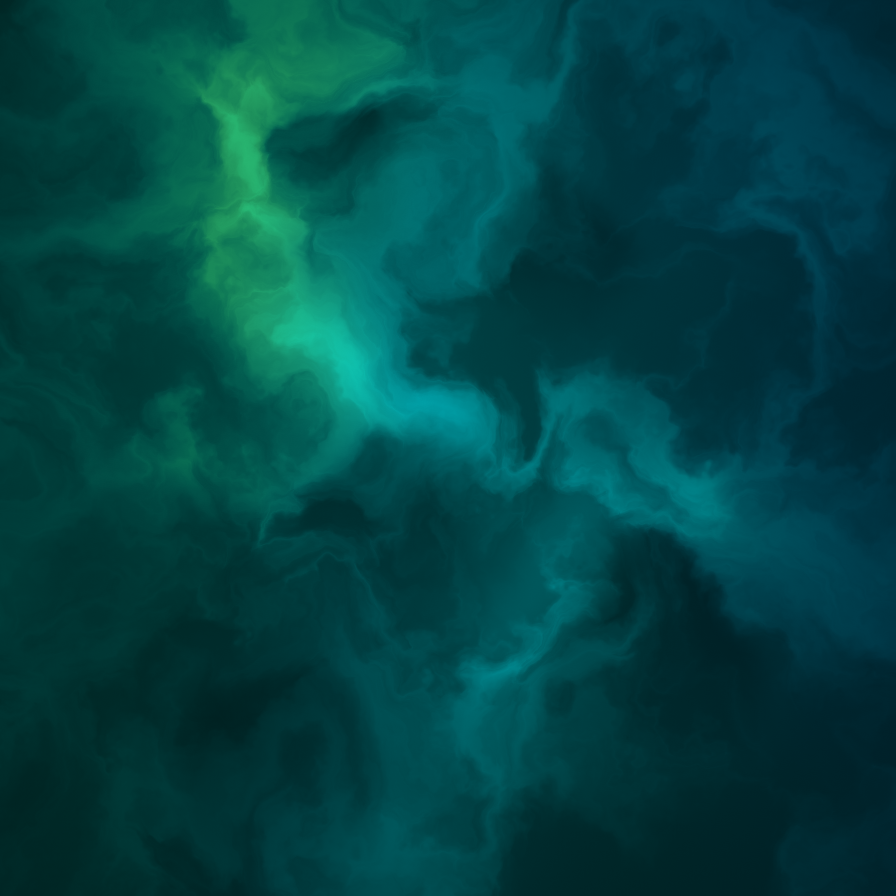
Give the GLSL for this background, as a Shadertoy shader.

```glsl
// Soft green and teal nebula clouds with glowing filaments and dark billows.

float hash(vec2 p) {
    return fract(sin(dot(p, vec2(127.1, 311.7))) * 43758.5453);
}

float noise(vec2 p) {
    vec2 i = floor(p), f = fract(p);
    f = f * f * f * (f * (f * 6.0 - 15.0) + 10.0);
    return mix(mix(hash(i), hash(i + vec2(1, 0)), f.x),
               mix(hash(i + vec2(0, 1)), hash(i + vec2(1, 1)), f.x), f.y);
}

float fbm(vec2 p) {
    float sum = 0.0, amp = 0.5;
    for (int i = 0; i < 6; i++) {
        sum += amp * noise(p);
        p = mat2(1.6, 1.2, -1.2, 1.6) * p + 7.3;
        amp *= 0.5;
    }
    return sum;
}

// Bright creases between rounded dark cells
float creases(vec2 p) {
    float sum = 0.0, amp = 0.54;
    for (int i = 0; i < 6; i++) {
        sum += amp * (1.0 - abs(2.0 * noise(p) - 1.0));
        p = mat2(1.6, 1.2, -1.2, 1.6) * p + 3.7;
        amp *= 0.46;
    }
    return sum;
}

// Gaussian glow around the segment a-b
float glow(vec2 p, vec2 a, vec2 b, float width) {
    vec2 ab = b - a;
    float d = length(p - a - ab * clamp(dot(p - a, ab) / dot(ab, ab), 0.0, 1.0)) / width;
    return exp(-d * d);
}

// Dark puff: crisp along its top, fading out below
float billow(vec2 p, vec2 centre, float radius) {
    vec2 d = (p - centre) / radius;
    return smoothstep(1.1, 0.7, length(d)) * smoothstep(-1.2, 0.5, d.y);
}

void mainImage(out vec4 fragColor, in vec2 fragCoord) {
    vec2 uv = fragCoord / iResolution.xy;

    // Turbulent domain warp
    vec2 warp = vec2(fbm(uv * 6.0 + 11.0), fbm(uv * 6.0 + 37.0)) - 0.49;
    vec2 curl = vec2(fbm(uv * 10.0 + warp * 3.0 + 53.0), fbm(uv * 10.0 + warp * 3.0 + 71.0)) - 0.49;
    vec2 p = uv + 0.09 * warp + 0.06 * curl;
    float cloud = smoothstep(0.32, 0.92, creases(uv * 5.0 + warp * 1.3 + curl * 0.6 + 5.0));

    // Wide haze
    float haze = glow(p, vec2(0.31, 1.0), vec2(0.29, 0.56), 0.17)
               + 0.85 * glow(p, vec2(0.42, 0.68), vec2(0.64, 0.38), 0.17)
               + 0.45 * glow(p, vec2(0.56, 0.34), vec2(0.47, 0.08), 0.13)
               + 0.40 * glow(p, vec2(0.50, 0.90), vec2(0.74, 0.78), 0.16)
               + 0.25 * glow(p, vec2(0.70, 0.42), vec2(0.86, 0.38), 0.12);
    haze = 1.0 - exp(-1.3 * haze);

    // Narrow filaments
    float green = max(max(glow(p, vec2(0.40, 0.95), vec2(0.25, 0.91), 0.04),
                          glow(p, vec2(0.25, 0.91), vec2(0.30, 0.77), 0.04)),
                      max(glow(p, vec2(0.30, 0.77), vec2(0.25, 0.67), 0.055),
                          glow(p, vec2(0.25, 0.67), vec2(0.37, 0.58), 0.055)));
    green = max(green, 0.6 * glow(p, vec2(0.37, 0.58), vec2(0.46, 0.53), 0.045));
    green = max(green, 0.5 * glow(p, vec2(0.20, 0.49), vec2(0.28, 0.47), 0.045));
    float teal = max(glow(p, vec2(0.55, 0.30), vec2(0.66, 0.43), 0.045),
                     0.7 * glow(p, vec2(0.66, 0.43), vec2(0.79, 0.44), 0.045));

    float light = 0.172 + 0.085 * cloud + haze * (0.09 + 0.20 * cloud)
                + (green + teal) * (0.10 + 0.14 * cloud);

    // Dark billows in front of the haze
    light *= 1.0 - 0.32 * billow(p, vec2(0.43, 0.43), 0.11);
    light *= 1.0 - 0.32 * billow(p, vec2(0.74, 0.27), 0.13);
    light *= 1.0 - 0.36 * billow(p, vec2(0.36, 0.84), 0.06);
    light *= 1.0 - 0.20 * billow(p, vec2(0.18, 0.36), 0.12);
    light *= 1.0 - 0.25 * billow(p, vec2(0.32, 0.13), 0.12);
    light *= 1.0 - 0.25 * billow(p, vec2(0.64, 0.71), 0.10);

    // Darker corners and lower edge
    vec2 fromCentre = uv - vec2(0.45, 0.60);
    light *= 1.03 - 0.5 * dot(fromCentre, fromCentre);

    // Green on the left, teal in the middle, blue on the right
    float tealness = smoothstep(0.26, 0.54, p.x + 0.25 * (0.8 - p.y));
    float blueness = smoothstep(0.55, 1.05, p.x + 0.25 * (p.y - 0.5)) * smoothstep(0.5, 0.2, light);
    float bright = smoothstep(0.18, 0.62, light);
    vec3 tint = mix(vec3(0.22 * bright * bright, 1.0, mix(0.96, 0.62, bright)),
                    vec3(0.0, 1.0, 1.05), tealness);
    tint = mix(tint, vec3(0.0, 0.95, 1.24), blueness);

    // Fine dither against banding
    float grain = (hash(fragCoord) - 0.5) / 255.0;
    fragColor = vec4(clamp(light * tint + grain, 0.0, 1.0), 1.0);
}
```
